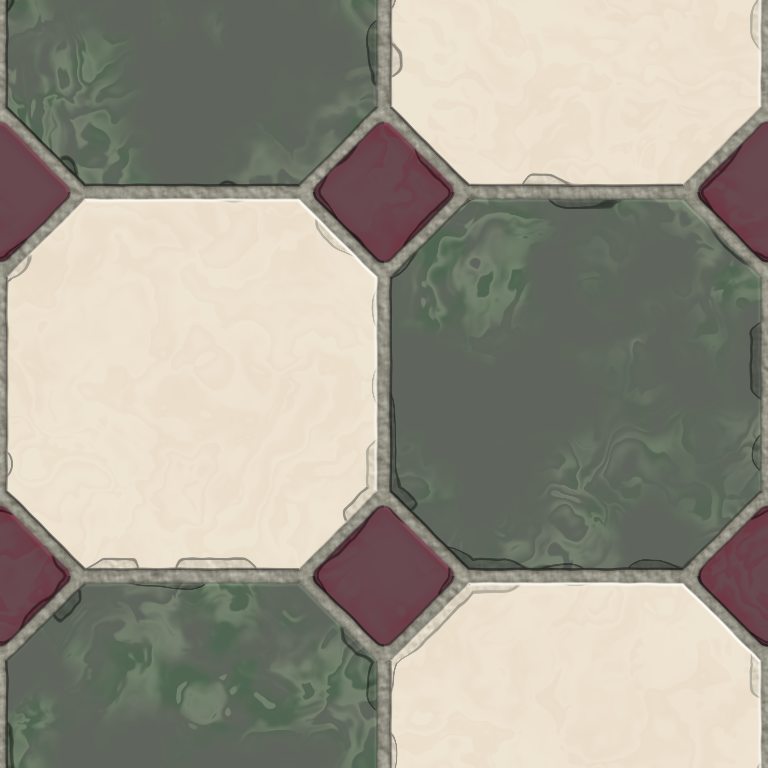
Reproduce this pattern procedurally as a three.js fragment shader.

```glsl
// Chequered floor of cream and green marble octagons with small maroon diamonds
// at their corners, set in rough grey grout. Distance functions give the tiles,
// warped value noise the veining, and noise along each edge the chipped rims.
varying vec2 vUv;

const float TILES = 2.0;           // octagons across and down
const float OCT_HALF = 0.482;      // the sizes below are in octagon pitches
const float OCT_CUT = 0.538;       // centre to diagonal side
const float DIAMOND_HALF = 0.1365;
const float DIAMOND_ROUND = 0.028;
const float CHIP_DEPTH = 0.026;
const float LINE = 0.0016;         // half width of the chip outline
const float SOFT = 0.0032;         // edge smoothing
const vec2 LIGHT = vec2(0.6, 0.8); // lit from the upper right

const vec3 CREAM = vec3(0.935, 0.895, 0.825);
const vec3 CREAM_VEIN = vec3(0.895, 0.835, 0.745);
const vec3 GREEN = vec3(0.372, 0.398, 0.360);
const vec3 GREEN_DEEP = vec3(0.315, 0.400, 0.320);
const vec3 GREEN_VEIN = vec3(0.490, 0.540, 0.455);
const vec3 MAROON = vec3(0.405, 0.285, 0.308);
const vec3 MAROON_VEIN = vec3(0.430, 0.215, 0.265);
const vec3 GROUT = vec3(0.595, 0.585, 0.535);

float hash(vec2 p) {
  vec3 q = fract(p.xyx * 0.1031);
  q += dot(q, q.yzx + 33.33);
  return fract((q.x + q.y) * q.z);
}

float noise(vec2 p) {
  vec2 i = floor(p), f = fract(p);
  f = f * f * (3.0 - 2.0 * f);
  return mix(mix(hash(i), hash(i + vec2(1, 0)), f.x),
             mix(hash(i + vec2(0, 1)), hash(i + vec2(1, 1)), f.x), f.y);
}

float fbm(vec2 p) {
  float sum = 0.0, amp = 0.533;
  for (int i = 0; i < 4; i++) {
    sum += amp * noise(p);
    p = mat2(1.6, 1.2, -1.2, 1.6) * p + 17.3;
    amp *= 0.5;
  }
  return sum;
}

// Swirled bands, soft on one flank and crisp on the other
float marble(vec2 p) {
  vec2 warp = vec2(fbm(p + 3.1), fbm(p + 41.7)) - 0.5;
  float band = fract(5.0 * fbm(p + 3.0 * warp));
  return smoothstep(0.15, 0.85, band) * (1.0 - smoothstep(0.86, 1.0, band));
}

float octagon(vec2 p) {
  p = abs(p);
  return max(max(p.x, p.y) - OCT_HALF, (p.x + p.y) * 0.7071 - OCT_CUT);
}

vec2 octagonNormal(vec2 p) {
  vec2 q = abs(p);
  if ((q.x + q.y) * 0.7071 - OCT_CUT > max(q.x, q.y) - OCT_HALF) return sign(p) * 0.7071;
  return q.x > q.y ? vec2(sign(p.x), 0.0) : vec2(0.0, sign(p.y));
}

float diamond(vec2 p) {
  vec2 q = abs(vec2(p.x + p.y, p.x - p.y)) * 0.7071 - DIAMOND_HALF + DIAMOND_ROUND;
  return length(max(q, 0.0)) + min(max(q.x, q.y), 0.0) - DIAMOND_ROUND;
}

void main() {
  // Octagon cells, with diamonds on the cell corners
  vec2 p = vUv * TILES + vec2(0.0, 0.5);
  vec2 cell = floor(p), corner = floor(p + 0.5);
  vec2 octP = p - cell - 0.5, diaP = p - corner;
  float octD = octagon(octP), diaD = diamond(diaP);
  bool isDiamond = diaD < octD;
  bool isCream = mod(cell.x + cell.y, 2.0) > 0.5;
  vec2 local = isDiamond ? diaP : octP;
  vec2 id = mod(isDiamond ? corner : cell, TILES) + (isDiamond ? 7.0 : 0.0);
  vec2 seed = 60.0 * vec2(hash(id + 2.7), hash(id + 19.4));
  vec2 normal = isDiamond ? sign(diaP) * 0.7071 : octagonNormal(octP);
  float lit = dot(normal, LIGHT);
  float dist = min(octD, diaD) + 0.003 * (noise(local * 22.0 + seed) - 0.5);

  // Marbled faces
  float vein = marble(local * 4.2 + seed);
  float patches = smoothstep(0.36, 0.62, fbm(local * 4.0 + seed + 30.0));
  float cloud = fbm(local * 9.0 + seed + 11.0);
  vec3 face = mix(GREEN, GREEN_DEEP, patches * smoothstep(0.4, 0.65, cloud));
  face = mix(face, GREEN_VEIN, 0.75 * vein * patches);
  if (isCream) face = mix(CREAM, CREAM_VEIN, 0.30 * vein + 0.25 * patches * cloud);
  if (isDiamond) {
    float rim = smoothstep(-0.045, 0.0, dist);
    face = mix(MAROON, MAROON_VEIN, clamp(0.6 * vein * patches + 0.5 * rim, 0.0, 1.0));
  }
  bool pale = isCream && !isDiamond;

  // Rough grout, shaded under the dark sides of the tiles
  float relief = fbm(p * 60.0) - fbm(p * 60.0 + LIGHT * 0.6);
  vec3 grout = GROUT + 0.28 * relief + 0.10 * (fbm(p * 25.0) - 0.5);
  grout *= 1.0 - (0.12 + 0.16 * max(-lit, 0.0)) * smoothstep(0.014, 0.0, dist);

  // Chips bitten from the rim, with a thin outline
  float bite = smoothstep(0.50, 0.82, noise(local * 10.0 + seed + 5.0));
  float depth = CHIP_DEPTH * bite * (isDiamond ? 0.5 : 1.0);
  float chipD = dist + depth + 0.004 * bite * (noise(local * 45.0 + seed) - 0.5);
  vec3 chip = pale ? mix(face, grout, 0.22) + 0.02 + 0.12 * relief : face * 0.84 + 0.08 * relief;
  face = mix(face, chip, smoothstep(-SOFT, SOFT, chipD) * smoothstep(0.0, 0.2, bite));
  float outline = 1.0 - smoothstep(LINE, LINE + SOFT, abs(chipD));
  vec3 outlineTone = pale ? mix(GROUT * 0.65, GROUT, smoothstep(-0.3, 0.5, lit)) : face * 0.4;
  face = mix(face, outlineTone, 0.65 * outline * smoothstep(0.02, 0.25, bite));

  // Bevel: bright where it faces the light, dark where it turns away
  float bevel = smoothstep(-0.011, -0.003, dist);
  face = mix(face, pale ? vec3(1.0, 0.99, 0.96) : face * 1.25, bevel * max(lit, 0.0));
  float rimLine = 1.0 - smoothstep(LINE, LINE + SOFT, abs(dist));
  vec3 color = mix(face, grout, smoothstep(-SOFT, SOFT, dist));
  color *= 1.0 - rimLine * (pale ? 0.45 * max(-lit, 0.0) : 0.30 - 0.22 * lit);
  gl_FragColor = vec4(color, 1.0);
}
```
